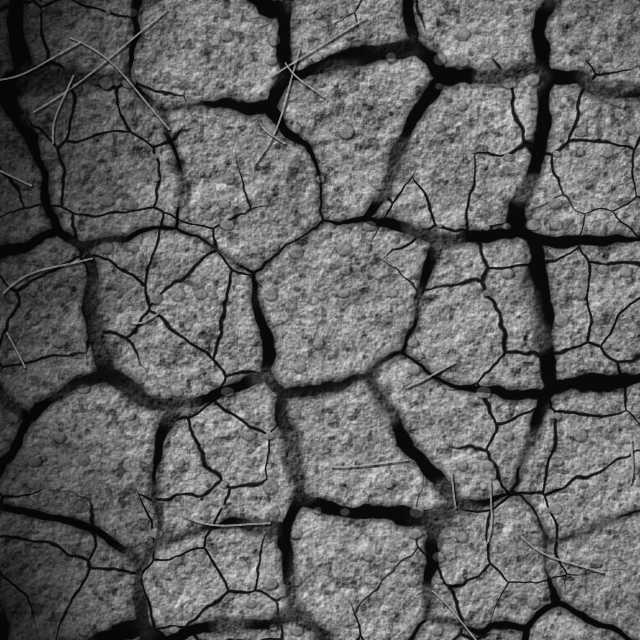
Write a Shadertoy shader that draws this texture.

```glsl
#define PLATES 4.7
#define FINE_PLATES 9.0
#define WARP 0.085
#define CRACK_MIN 0.0012
#define CRACK_MAX 0.0105
#define RELIEF 2.7
#define GRAIN 0.2
#define PEBBLE_GRID 27.0
#define PEBBLE_SHARE 0.24
#define STRAWS 20
#define SOIL 0.555

float hash(vec2 p) {
    vec3 q = fract(p.xyx * 0.1031);
    q += dot(q, q.yzx + 33.33);
    return fract((q.x + q.y) * q.z);
}

vec2 hash2(vec2 p) { return vec2(hash(p), hash(p + 57.3)); }

float noise(vec2 p) {
    vec2 i = floor(p), f = fract(p);
    f = f * f * (3.0 - 2.0 * f);
    return mix(mix(hash(i), hash(i + vec2(1, 0)), f.x),
               mix(hash(i + vec2(0, 1)), hash(i + vec2(1, 1)), f.x), f.y);
}

float fbm(vec2 p, float gain) {
    float sum = 0.0, amp = 1.0 - gain;
    for (int i = 0; i < 5; i++) {
        sum += amp * noise(p);
        p = mat2(1.6, 1.2, -1.2, 1.6) * p + 7.1;
        amp *= gain;
    }
    return sum;
}

// Distance to the nearest Voronoi border
float borderDistance(vec2 p) {
    vec2 cell = floor(p), f = fract(p), nearest = vec2(0), nearestCell = vec2(0);
    float best = 9.0;
    for (int y = -1; y <= 1; y++)
    for (int x = -1; x <= 1; x++) {
        vec2 g = vec2(x, y);
        vec2 r = g + 0.1 + 0.8 * hash2(cell + g) - f;
        if (dot(r, r) < best) { best = dot(r, r); nearest = r; nearestCell = g; }
    }
    float d = 9.0;
    for (int y = -2; y <= 2; y++)
    for (int x = -2; x <= 2; x++) {
        vec2 g = nearestCell + vec2(x, y);
        vec2 r = g + 0.1 + 0.8 * hash2(cell + g) - f;
        vec2 across = r - nearest;
        if (dot(across, across) > 0.0001)
            d = min(d, dot(0.5 * (nearest + r), normalize(across)));
    }
    return d;
}

// Distance to a bowed, tapering stalk
float strawDistance(vec2 p, float angle, float halfLength, float bow) {
    float c = cos(angle), s = sin(angle);
    p = vec2(c * p.x + s * p.y, c * p.y - s * p.x);
    float t = p.x / halfLength;
    p.y -= bow * halfLength * (t * t + 0.3 * sin(3.0 * t));
    return length(vec2(max(abs(p.x) - halfLength, 0.0), p.y));
}

void mainImage(out vec4 fragColor, in vec2 fragCoord) {
    vec2 p = fragCoord / iResolution.y;
    float soft = max(0.0012, 1.0 / iResolution.y);
    vec2 q = p + WARP * (vec2(fbm(p * 7.0, 0.5), fbm(p * 7.0 + 31.0, 0.5)) - 0.5);
    float leftSide = 1.0 - smoothstep(0.08, 0.38, p.x);

    // Gritty soil lit from the upper left
    vec2 lightStep = vec2(-0.0016, 0.002);
    float slope = fbm(p * 25.0, 0.6) - fbm((p + lightStep) * 25.0, 0.6);
    float grain = noise(p * 250.0) - 0.5;
    float soil = SOIL + RELIEF * slope + GRAIN * grain;
    soil += 0.2 * (fbm(p * 9.0 + 4.0, 0.55) - 0.5);
    soil -= 0.17 * smoothstep(0.64, 0.86, noise(p * 95.0 + 11.0));

    // Hairline cracks, broken into stretches
    float fineD = borderDistance(q * FINE_PLATES + 19.0) / FINE_PLATES;
    float fineW = 0.0024 * smoothstep(0.4, 0.7, noise(p * 6.0 + 3.0));
    float hairline = 1.0 - smoothstep(fineW - soft, fineW + soft, fineD);
    soil *= 1.0 - 0.85 * hairline * smoothstep(0.0, 0.0012, fineW);

    // Deep cracks with shaded rims and a crumbly floor
    float d = borderDistance(q * PLATES + 3.0) / PLATES;
    float w = mix(CRACK_MIN, CRACK_MAX, smoothstep(0.2, 0.8, noise(p * 4.5 + 8.0)));
    w += 0.006 * leftSide;
    float crack = 1.0 - smoothstep(w - soft, w + 1.5 * soft, d);
    soil *= mix(0.62, 1.0, smoothstep(0.0, 0.013, d - w));
    float rubble = smoothstep(0.52, 0.78, noise(p * 17.0));
    float crackFloor = 0.035 + rubble * (0.2 + 2.0 * slope + 0.15 * grain);
    float shade = mix(soil, crackFloor, crack);

    // Pebbles and clods
    vec2 grid = (p + 0.12 * (q - p)) * PEBBLE_GRID, id = floor(grid);
    vec2 offset = fract(grid) - 0.38 - 0.24 * hash2(id + 5.0);
    offset.y *= 1.0 + 0.5 * hash(id + 2.0);
    float radius = mix(0.1, 0.31, hash(id + 8.0));
    float edge = soft * PEBBLE_GRID;
    float present = step(hash(id + 40.0), PEBBLE_SHARE) * (1.0 - 0.6 * crack);
    float shadow = 1.0 - smoothstep(radius, radius + 0.09, length(offset - vec2(0.04, -0.06)));
    float body = 1.0 - smoothstep(radius - edge, radius + edge, length(offset));
    float dome = dot(offset, vec2(-0.5, 0.7)) / radius;
    shade *= 1.0 - 0.4 * shadow * present;
    shade = mix(shade, 0.54 + 0.1 * dome + 0.13 * grain + slope, 0.85 * body * present);

    // Uneven light: dark left side and corners
    float light = mix(0.36, 1.0, smoothstep(-0.04, 0.31, p.x + 0.12 * (noise(p * 5.0) - 0.5)));
    light *= 1.0 - 0.4 * smoothstep(0.43, 0.85, length(p - vec2(0.57, 0.48)));
    shade *= light;

    // Dry stalks, the longest gathered at the upper left
    for (int i = 0; i < STRAWS; i++) {
        float k = float(i);
        vec2 seed = vec2(k * 3.0 + 1.0, 71.0);
        vec2 centre = mix(vec2(0.16, 0.9), hash2(seed), min(k / 5.0, 1.0));
        float halfLength = mix(0.13, 0.018, sqrt(k / float(STRAWS)));
        float angle = 0.65 + 3.2 * (hash(seed + 9.0) - 0.5) * min(k, 1.0);
        float bow = 0.35 * (hash(seed + 4.0) - 0.5);
        float stalk = strawDistance(p - centre, angle, halfLength, bow);
        float under = strawDistance(p - centre - vec2(0.002, -0.003), angle, halfLength, bow);
        shade *= 1.0 - 0.5 * (1.0 - smoothstep(0.001, 0.0035, under));
        float stalkShade = (0.62 + 0.2 * grain) * mix(0.55, 1.0, light);
        shade = mix(shade, stalkShade, 0.85 * (1.0 - smoothstep(0.0008, 0.0008 + soft, stalk)));
    }

    vec3 neutral = vec3(1.0, 0.992, 0.988);
    fragColor = vec4(clamp(shade, 0.025, 0.85) * neutral, 1.0);
}
```
